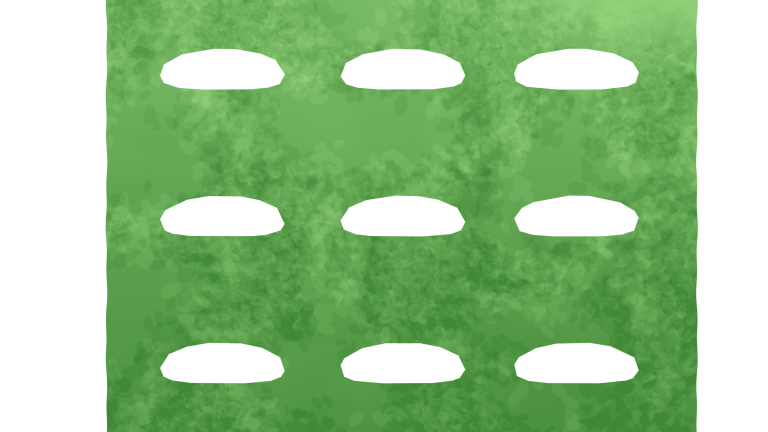
Reproduce this pattern procedurally as a WebGL 2 fragment shader.

```glsl
#version 300 es
precision highp float;
// A leafy green panel on white, pierced by a 3 x 3 grid of faceted oval holes.
// Foliage is a vertical tone gradient, lightened and darkened by layers of
// cellular leaves gathered into clumps by warped, layered sines.

uniform vec2 u_resolution;
out vec4 outColor;

const float TAU = 6.2831853;
const vec3 WHITE = vec3(1.0);
const vec3 DEEP_GREEN = vec3(0.25, 0.53, 0.21);
const vec3 PALE_GREEN = vec3(0.59, 0.83, 0.49);

const vec2 PANEL_SIDES = vec2(0.2465, 1.6134);
const vec2 FIRST_HOLE = vec2(0.515, 0.160);
const vec2 HOLE_PITCH = vec2(0.4097, 0.340);
const float HOLE_RADIUS = 0.1445;
const int HOLE_FACETS = 14;
const int LEAF_LAYERS = 7;

float hash(vec2 p) {
  return fract(sin(dot(p, vec2(127.1, 311.7))) * 43758.545);
}

mat2 rotation(float angle) {
  float c = cos(angle), s = sin(angle);
  return mat2(c, s, -s, c);
}

// Layered sines, roughly -0.8 to 0.8
float clumps(vec2 p, float seed) {
  float sum = 0.0, weight = 0.5;
  mat2 turn = rotation(0.9) * 1.8;
  for (int i = 0; i < 4; i++) {
    p = turn * p + seed;
    p += 0.6 * sin(p.yx * 1.1 + seed);
    sum += weight * sin(p.x) * sin(p.y);
    weight *= 0.65;
  }
  return sum;
}

// Coverage of one layer of leaves; a leaf grows where its clump is dense
float leaves(vec2 p, float density, float seed, float threshold, float pixel) {
  vec2 cell = floor(p * density);
  float cover = 0.0;
  for (int y = -1; y <= 1; y++) {
    for (int x = -1; x <= 1; x++) {
      vec2 id = cell + vec2(x, y);
      vec2 key = id + seed * 17.0;
      vec2 center = id + vec2(hash(key), hash(key + 41.3));
      float growth = clumps(center / density * 5.0, seed)
                   + 0.35 * (hash(key + 7.9) - 0.5);
      if (growth < threshold) continue;
      vec2 q = rotation(TAU * hash(key + 23.7)) * (p * density - center);
      float edge = (length(q / vec2(0.92, 0.55)) - 1.0) * 0.55;
      float blur = pixel * density;
      cover = max(cover, 1.0 - smoothstep(-blur, blur, edge));
    }
  }
  return cover;
}

vec3 foliage(vec2 p, float pixel) {
  float haze = smoothstep(0.80, 1.0, p.y) * smoothstep(1.05, 1.45, p.x);
  float shade = smoothstep(1.1, 1.6, p.x) * (1.0 - smoothstep(0.15, 0.5, p.y));
  float tone = 0.16 + 0.48 * p.y + 0.28 * haze - 0.08 * shade;
  float detail = 1.0 - 0.8 * haze;
  tone += 0.09 * detail * clumps(p * 3.0, 2.3);
  for (int i = 0; i < LEAF_LAYERS; i++) {
    float layer = float(i);
    float density = 38.0 + 5.0 * layer;
    float shift = i % 2 == 0 ? -0.10 : 0.11;
    tone += shift * detail * leaves(p, density, 1.7 + layer * 3.1, 0.12, pixel);
  }
  return mix(DEEP_GREEN, PALE_GREEN, clamp(tone, 0.0, 1.0));
}

// Corner of a unit hole: round dome above, squarer and shallower below
vec2 holeCorner(int k, float seed) {
  k = k % HOLE_FACETS;
  float jitter = 0.5 * (hash(vec2(float(k), seed)) - 0.5);
  float angle = TAU * (float(k) + jitter) / float(HOLE_FACETS);
  vec2 d = vec2(cos(angle), sin(angle));
  vec2 squared = sign(d) * pow(abs(d), vec2(0.6));
  vec2 v = d.y > 0.0 ? d * vec2(1.0, 0.39) : squared * vec2(1.0, 0.27);
  return v - vec2(0.0, 0.06);
}

// Distance to the convex polygon through the corners
float holeDistance(vec2 p, float seed) {
  float dist = -1.0;
  for (int k = 0; k < HOLE_FACETS; k++) {
    vec2 a = holeCorner(k, seed);
    vec2 side = normalize(holeCorner(k + 1, seed) - a);
    dist = max(dist, dot(p - a, vec2(side.y, -side.x)));
  }
  return dist;
}

void main() {
  float pixel = 1.0 / u_resolution.y;
  vec2 p = gl_FragCoord.xy * pixel;

  // Nearest hole; the middle column sits slightly to the right
  vec2 id = clamp(floor((p - FIRST_HOLE) / HOLE_PITCH + 0.5), 0.0, 2.0);
  vec2 center = FIRST_HOLE + id * HOLE_PITCH;
  center.x += id.x == 1.0 ? 0.008 : 0.0;
  float hole = holeDistance((p - center) / HOLE_RADIUS, id.x + 3.0 * id.y) * HOLE_RADIUS;

  // Panel with slightly uneven cut sides
  float wobble = 0.001 * (sin(p.y * 23.0) + sin(p.y * 61.0 + 1.0));
  float panel = max(PANEL_SIDES.x - p.x, p.x - PANEL_SIDES.y) + wobble;
  float paper = smoothstep(-0.7 * pixel, 0.7 * pixel, max(panel, -hole));

  outColor = vec4(mix(foliage(p, pixel), WHITE, paper), 1.0);
}
```
